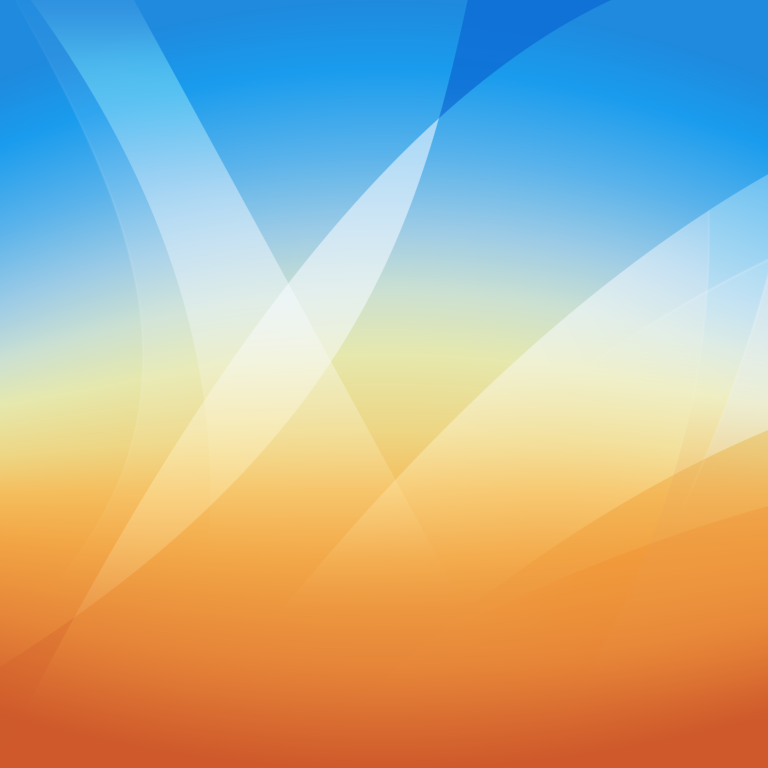
Write a WebGL 1 fragment shader that draws this background.

```glsl
precision highp float;

uniform vec2 u_resolution;

// Cubic with coefficients from constant to third power
float cubic(float s, vec4 c) {
  return c.x + s * (c.y + s * (c.z + s * c.w));
}

// Approximate signed distance to the curve v = cubic(s), positive for larger v
float curveDistance(float s, float v, vec4 c) {
  float slope = c.y + s * (2.0 * c.z + 3.0 * s * c.w);
  return (v - cubic(s, c)) / sqrt(1.0 + slope * slope);
}

// Antialiased step over a signed distance
float cover(float d, float pixel) {
  return smoothstep(-pixel, pixel, d);
}

// Thin highlight along an edge
float rim(float d, float width) {
  return exp(-d * d / (width * width));
}

float fadeOut(float a, float b, float t) {
  return 1.0 - smoothstep(a, b, t);
}

vec3 addStop(vec3 color, vec3 next, float a, float b, float t) {
  return mix(color, next, clamp((t - a) / (b - a), 0.0, 1.0));
}

// Sky to sunset, measured downwards
vec3 skyGradient(float t) {
  vec3 c = vec3(0.12, 0.54, 0.87);
  c = addStop(c, vec3(0.10, 0.61, 0.93), 0.0, 0.09, t);
  c = addStop(c, vec3(0.35, 0.70, 0.92), 0.09, 0.20, t);
  c = addStop(c, vec3(0.62, 0.80, 0.90), 0.20, 0.30, t);
  c = addStop(c, vec3(0.80, 0.88, 0.82), 0.30, 0.38, t);
  c = addStop(c, vec3(0.90, 0.91, 0.68), 0.38, 0.46, t);
  c = addStop(c, vec3(0.93, 0.84, 0.52), 0.46, 0.56, t);
  c = addStop(c, vec3(0.96, 0.74, 0.36), 0.56, 0.64, t);
  c = addStop(c, vec3(0.95, 0.65, 0.27), 0.64, 0.73, t);
  c = addStop(c, vec3(0.90, 0.52, 0.22), 0.73, 0.87, t);
  return addStop(c, vec3(0.81, 0.35, 0.17), 0.87, 1.0, t);
}

// Bend the gradient so that both ends reach further in at the sides
float bendHeight(vec2 p) {
  float side = 2.0 * p.x - 1.0;
  return p.y - side * side * mix(0.10, -0.07, smoothstep(0.4, 0.85, p.y));
}

// Two arcs and a straight beam on the left
vec3 leftBeam(vec3 color, vec3 light, vec2 p, float pixel) {
  float outer = curveDistance(p.y, p.x, vec4(0.02, 0.56, -0.103, -0.715));
  float inner = curveDistance(p.y, p.x, vec4(0.04, 0.73, -0.57, 0.0));
  float beam = cover(-curveDistance(p.y, p.x, vec4(0.1745, 0.545, 0.0, 0.0)), pixel);
  float rise = smoothstep(-0.1, 0.32, p.y);
  float fade = fadeOut(0.38, 0.74, p.y);
  color = mix(color, vec3(0.12, 0.74, 0.93),
    0.5 * beam * cover(inner, pixel) * smoothstep(0.0, 0.1, p.y) * fadeOut(0.1, 0.25, p.y));
  color = mix(color, light, 0.16 * cover(outer, pixel) * beam * rise * fadeOut(0.5, 0.8, p.y));
  color = mix(color, light, 0.38 * cover(inner, pixel) * beam * rise * fade);
  return mix(color, light, 0.10 * rim(outer, 0.0015) * rise * fadeOut(0.5, 0.8, p.y));
}

// Bright lens between two crossing arcs, dark beyond the crossings
vec3 crossingLens(vec3 color, vec3 light, vec2 p, float pixel) {
  float below = cover(curveDistance(p.x, p.y, vec4(0.99, -2.02, 0.975, 0.0)), pixel);
  float beyond = cover(curveDistance(p.y, p.x, vec4(0.609, -0.218, -0.081, -0.548)), pixel);
  float glow = 0.58 * fadeOut(0.4, 0.95, p.y);
  color = mix(color, light, glow * below * (1.0 - beyond));
  float dark = (1.0 - below) * beyond;
  color = mix(color, vec3(0.05, 0.42, 0.83), 0.8 * dark * fadeOut(0.1, 0.3, p.y));
  return mix(color, vec3(0.80, 0.34, 0.15), 0.25 * dark * smoothstep(0.7, 0.8, p.y) * fadeOut(0.82, 1.0, p.y));
}

// Large swoosh on the right with overlapping sheets inside
vec3 rightSwoosh(vec3 color, vec3 light, vec2 p, float pixel) {
  float edge = curveDistance(p.x, p.y, vec4(1.312, -1.6, 0.515, 0.0));
  float arc = curveDistance(p.y, p.x, vec4(0.876, 0.304, -0.49, 0.0));
  float sheet = curveDistance(p.x, p.y, vec4(1.2685, -1.38, 0.45, 0.0));
  float sail = curveDistance(p.y, p.x, vec4(1.058, -0.05, -0.31, 0.0));
  float lower = curveDistance(p.x, p.y, vec4(1.43, -1.32, 0.45, 0.0));
  float base = curveDistance(p.x, p.y, vec4(1.199, -0.80, 0.26, 0.0));
  float inside = cover(edge, pixel);
  float aboveLower = 1.0 - cover(lower, pixel);
  float toRight = smoothstep(0.68, 0.95, p.x);

  float glow = 0.58 * smoothstep(0.05, 0.42, p.y) * fadeOut(0.46, 0.82, p.y);
  color = mix(color, light, glow * exp(-2.0 * max(edge, 0.0)) * inside * aboveLower);
  color = mix(color, vec3(0.45, 0.80, 0.95),
    0.25 * inside * cover(arc, pixel) * fadeOut(0.3, 0.5, p.y));
  color = mix(color, light, 0.14 * cover(sheet, pixel) * toRight * aboveLower);
  color = mix(color, vec3(0.92, 0.94, 0.93),
    0.42 * cover(sail, pixel) * aboveLower * fadeOut(0.5, 0.72, p.y));

  // Warm sheets underneath
  float lowFade = fadeOut(0.72, 0.95, p.y);
  color = mix(color, vec3(0.94, 0.60, 0.25), 0.14 * cover(lower, pixel) * lowFade);
  color = mix(color, vec3(0.94, 0.54, 0.17), 0.32 * cover(base, pixel) * lowFade * smoothstep(0.55, 0.8, p.x));
  color = mix(color, vec3(0.90, 0.62, 0.36),
    0.16 * cover(arc, pixel) * smoothstep(0.5, 0.62, p.y) * fadeOut(0.7, 0.92, p.y));

  float shine = rim(sheet, 0.0015) * toRight + rim(sail, 0.0015) * fadeOut(0.5, 0.7, p.y);
  shine += 0.6 * rim(arc, 0.0015) * inside * fadeOut(0.45, 0.7, p.y);
  return mix(color, light, 0.2 * shine);
}

void main() {
  // Height runs downwards from the top edge
  vec2 p = gl_FragCoord.xy / u_resolution;
  p.y = 1.0 - p.y;
  float pixel = 0.8 / min(u_resolution.x, u_resolution.y);

  vec3 light = mix(vec3(0.96, 0.98, 1.0), vec3(1.0, 0.95, 0.74), smoothstep(0.38, 0.66, p.y));
  vec3 color = skyGradient(bendHeight(p));
  color = leftBeam(color, light, p, pixel);
  color = crossingLens(color, light, p, pixel);
  color = rightSwoosh(color, light, p, pixel);
  gl_FragColor = vec4(color, 1.0);
}
```
